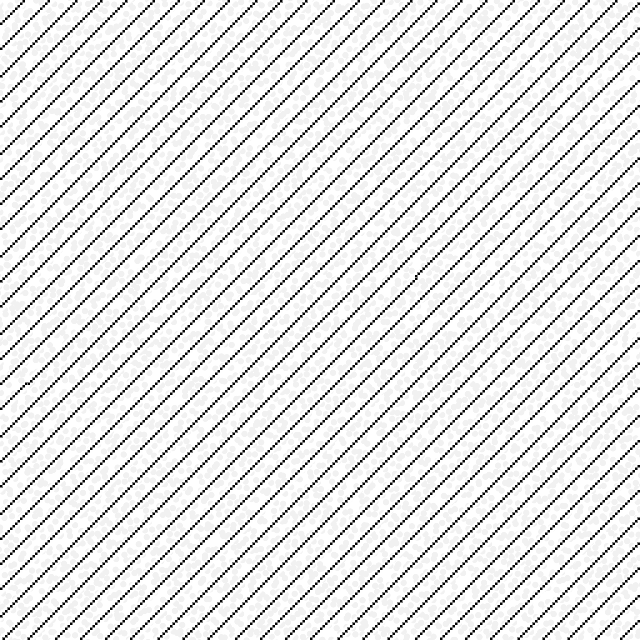
A WebGL 2 fragment shader for this pattern:

```glsl
#version 300 es
precision highp float;
// Crisp black stepped 45-degree hatching on white paper with faint grey speckle.

uniform vec2 u_resolution;
out vec4 fragColor;

const vec3 PAPER = vec3(1.0);
const vec3 SPECK = vec3(0.945);
const vec3 INK = vec3(0.01);

const float GRID = 256.0;         // steps across the canvas
const float PERIOD = 10.286;      // stroke spacing in steps
const float SPECK_CELLS = 86.0;

// Kinks: stroke index, column where it jogs, size of the jog in steps.
const vec3 UPRIGHT_KINK = vec3(27.0, 166.0, -1.0);
const vec3 LEVEL_KINK = vec3(16.0, 11.0, 1.0);

vec2 hash2(vec2 p) {
    vec2 q = vec2(dot(p, vec2(127.1, 311.7)), dot(p, vec2(269.5, 183.3)));
    return fract(sin(q) * 43758.55);
}

// Distance to the nearest scattered point, in cells.
float cellular(vec2 p) {
    vec2 cell = floor(p);
    float nearest = 2.0;
    for (int j = -1; j <= 1; j++) {
        for (int i = -1; i <= 1; i++) {
            vec2 c = cell + vec2(i, j);
            nearest = min(nearest, length(c + hash2(c) - p));
        }
    }
    return nearest;
}

float jog(float index, float column, vec3 kink) {
    return index == kink.x && column >= kink.y ? kink.z : 0.0;
}

// Whether a step lies on a stroke; cells count from the upper left corner.
bool isInked(vec2 cell, float period) {
    float diagonal = cell.x + cell.y + 1.0;
    float index = floor(diagonal / period + 0.5);
    float base = floor(index * period + 0.4);
    float shift = jog(index, cell.x, UPRIGHT_KINK) + jog(index, cell.x, LEVEL_KINK);
    bool corner = index == UPRIGHT_KINK.x && cell.x == UPRIGHT_KINK.y;
    return diagonal == base + shift || (corner && diagonal == base);
}

// Distance to the nearest inked step, in steps; negative inside.
float hatchDistance(vec2 p, float period) {
    vec2 cell = floor(p);
    float nearest = 2.0;
    for (int j = -1; j <= 1; j++) {
        for (int i = -1; i <= 1; i++) {
            vec2 c = cell + vec2(i, j);
            vec2 d = abs(p - c - 0.5);
            if (isInked(c, period)) nearest = min(nearest, max(d.x, d.y) - 0.5);
        }
    }
    return nearest;
}

// Zero on a stroke, one midway between two strokes.
float gapPosition(float diagonal, float period) {
    return 1.0 - abs(2.0 * fract(diagonal / period) - 1.0);
}

void main() {
    vec2 uv = gl_FragCoord.xy / u_resolution;
    vec2 steps = vec2(uv.x, 1.0 - uv.y) * GRID;
    float soft = GRID / min(u_resolution.x, u_resolution.y);

    // Pale dots, gathered along the middle of the gaps.
    float dots = 1.0 - smoothstep(0.36, 0.48, cellular(uv * SPECK_CELLS));
    dots *= smoothstep(0.3, 0.5, gapPosition(steps.x + steps.y, PERIOD));

    // Stepped strokes with edges softened over one sample.
    float ink = 1.0 - smoothstep(-0.5 * soft, 0.5 * soft, hatchDistance(steps, PERIOD));

    vec3 color = mix(PAPER, SPECK, dots);
    fragColor = vec4(mix(color, INK, ink), 1.0);
}
```
